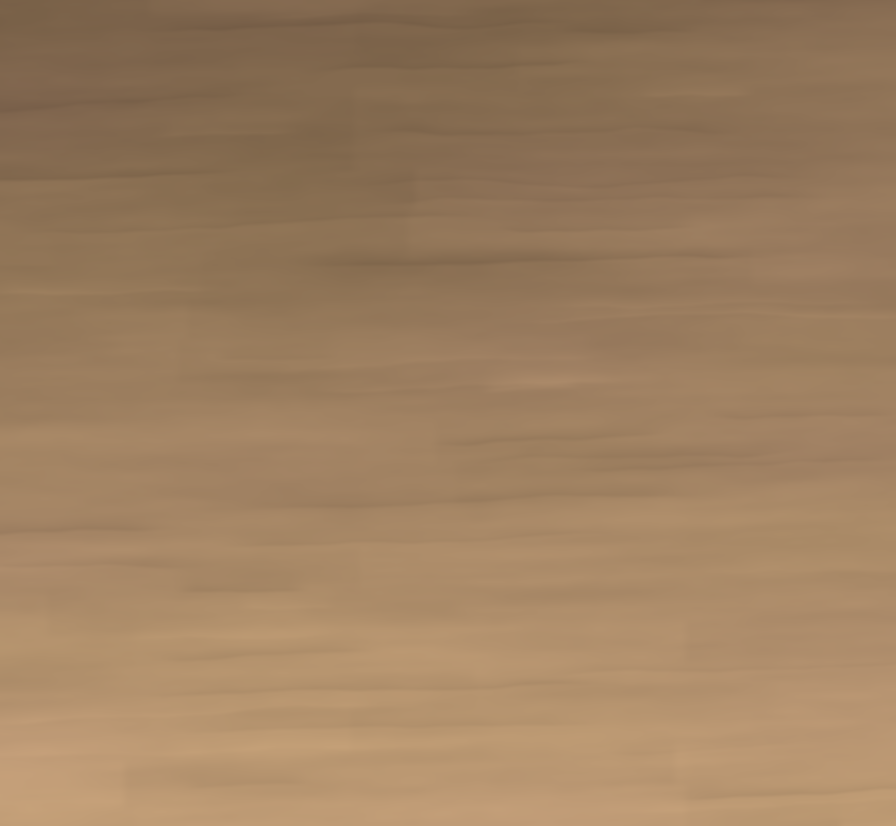
Reproduce this texture procedurally as a WebGL 1 fragment shader.

```glsl
precision highp float;
// Softly lit, pale brown wood seen slightly out of focus: a vertical light
// gradient, faint staves with butt ends, stretched noise for the grain,
// and scattered thin creases that rise a little to the right.
uniform vec2 u_resolution;

float hash(vec2 p) {
  vec3 q = fract(vec3(p.xyx) * 0.1031);
  q += dot(q, q.yzx + 33.33);
  return fract((q.x + q.y) * q.z);
}

float noise(vec2 p) {
  vec2 i = floor(p), f = fract(p);
  f = f * f * (3.0 - 2.0 * f);
  float low = mix(hash(i), hash(i + vec2(1.0, 0.0)), f.x);
  float high = mix(hash(i + vec2(0.0, 1.0)), hash(i + vec2(1.0, 1.0)), f.x);
  return mix(low, high, f.y);
}

// Signed noise, two octaves
float grain(vec2 p) {
  return noise(p) * 0.65 + noise(p * vec2(1.9, 2.1) + 17.3) * 0.35 - 0.5;
}

// Tone along one row of staves, with a narrow step at each butt end
float rowTone(float row, float x) {
  float along = x * 1.5 + hash(vec2(row, 4.0)) * 7.0;
  float cell = floor(along);
  float joint = smoothstep(0.978, 1.0, fract(along));
  return mix(hash(vec2(cell, row)), hash(vec2(cell + 1.0, row)), joint) - 0.5;
}

float staves(vec2 p) {
  float y = p.y * 20.0;
  float row = floor(y);
  return mix(rowTone(row, p.x), rowTone(row + 1.0, p.x), smoothstep(0.66, 1.0, fract(y)));
}

// Thin tapered lines: crisp below, fading softly upward; most are dark
float creases(vec2 p) {
  float sum = 0.0;
  for (int i = 0; i < 44; i++) {
    float k = float(i);
    float y = (k + hash(vec2(k, 11.0))) / 44.0;
    float x = hash(vec2(k, 23.0)) * 1.1;
    float reach = mix(0.06, 0.34, hash(vec2(k, 37.0)));
    float width = mix(0.005, 0.013, hash(vec2(k, 41.0)));
    float sway = (noise(vec2(p.x * 9.0, k * 5.7)) - 0.5) * 0.009;
    sway += (noise(vec2(p.x * 30.0, k * 3.1)) - 0.5) * 0.003;
    float d = p.y - y - sway;
    float profile = smoothstep(-0.005, 0.001, d) * exp(-max(d, 0.0) / width);
    float ends = 1.0 - smoothstep(reach * 0.6, reach, abs(p.x - x));
    float strength = mix(0.4, 1.0, hash(vec2(k, 53.0)));
    float side = hash(vec2(k, 67.0)) < 0.3 ? 0.6 : -1.0;
    sum += side * strength * profile * ends;
  }
  return sum;
}

void main() {
  vec2 p = gl_FragCoord.xy / u_resolution.y;
  float across = gl_FragCoord.x / u_resolution.x;

  // Tilt the grain and let it wander gently
  vec2 g = p;
  g.y -= (p.x - 0.54) * 0.03;
  g.y += (noise(p * vec2(2.5, 5.0) + 8.0) - 0.5) * 0.014;
  g.y += (noise(p * vec2(14.0, 26.0) + 3.0) - 0.5) * 0.003;

  // Light falls from the bottom, with the top left corner darkest
  float light = 1.02 - 0.97 * p.y;
  light += (across - 0.5) * 0.16 * smoothstep(0.2, 1.0, p.y);
  light += (noise(p * vec2(2.0, 3.0) + 31.0) - 0.5) * 0.08;

  // Wood figure, from broad bands to fine fibres
  light += staves(g) * 0.10;
  light += grain(g * vec2(2.4, 21.0) + 5.0) * 0.22;
  light += grain(g * vec2(6.0, 58.0) + 40.0) * 0.12;
  light += grain(g * vec2(26.0, 70.0) + 90.0) * 0.05;
  light += creases(g) * 0.16;

  vec3 shade = vec3(0.480, 0.383, 0.288);
  vec3 lit = vec3(0.745, 0.605, 0.457);
  vec3 color = mix(shade, lit, clamp(light, -0.15, 1.15));

  // Slow drift between rosy and yellowish wood
  float hue = noise(g * vec2(3.0, 9.0) + 61.0) - 0.5;
  color += hue * vec3(0.005, -0.002, 0.014);
  gl_FragColor = vec4(color, 1.0);
}
```
